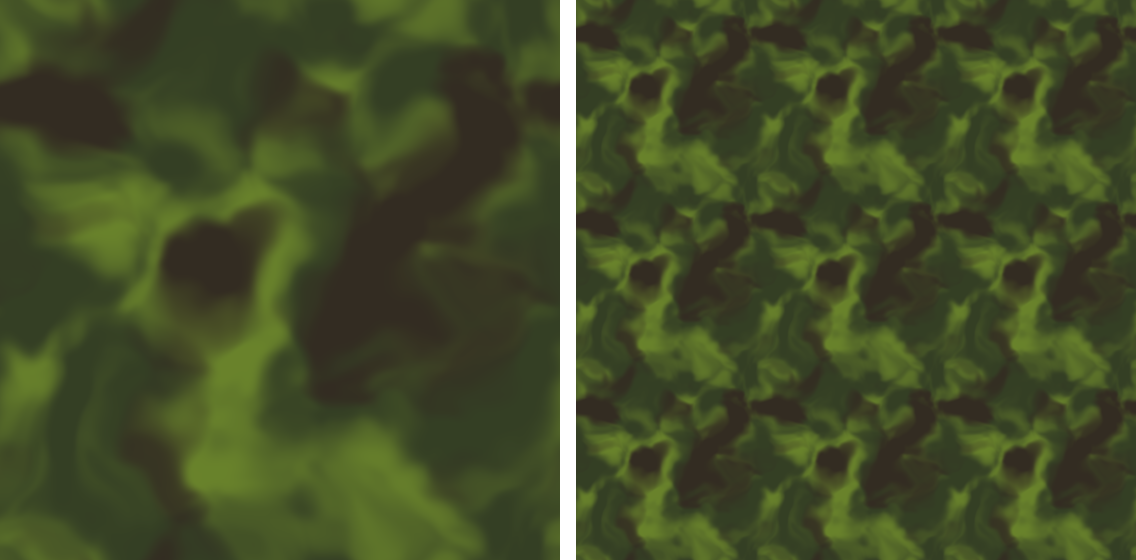
Left, the tile; right, the same tile 3 across and 3 down.
Write a WebGL 1 fragment shader that draws this texture.

```glsl
precision highp float;
// Soft mossy camouflage: blurred light green patches and brown earth stains
// over dark green. Two fractal value noises share a domain warp; every
// lattice wraps at a whole number of cells, so the canvas tiles.

#define MOSS_CELLS 7.0
#define EARTH_CELLS 6.0
#define WARP_CELLS 5.0
#define WARP_AMOUNT 0.11
#define DETAIL_GAIN 0.36
#define MOSS_RANGE vec2(0.30, 0.83)
#define EARTH_RANGE vec2(0.49, 0.76)
#define DARK_GREEN vec3(0.205, 0.247, 0.142)
#define LIGHT_GREEN vec3(0.410, 0.510, 0.170)
#define EARTH_BROWN vec3(0.200, 0.172, 0.132)

uniform vec2 u_resolution;

// Sineless hash of a lattice cell and a layer seed, 0 to 1
float hash(vec2 cell, float seed) {
  vec3 p = fract(vec3(cell, seed) * vec3(0.1031, 0.1030, 0.0973));
  p += dot(p, p.yzx + 33.33);
  return fract((p.x + p.y) * p.z);
}

// Value noise that wraps after the given number of cells
float wrapNoise(vec2 uv, float cells, float seed) {
  vec2 p = uv * cells;
  vec2 cell = floor(p);
  vec2 f = p - cell;
  vec2 blend = f * f * f * (f * (f * 6.0 - 15.0) + 10.0);
  vec2 lo = mod(cell, cells);
  vec2 hi = mod(cell + 1.0, cells);
  float bottom = mix(hash(lo, seed), hash(vec2(hi.x, lo.y), seed), blend.x);
  float top = mix(hash(vec2(lo.x, hi.y), seed), hash(hi, seed), blend.x);
  return mix(bottom, top, blend.y);
}

// Three octaves with quickly fading detail, normalised to 0..1
float softFractal(vec2 uv, float cells, float seed) {
  float sum = 0.0;
  float total = 0.0;
  float weight = 1.0;
  for (int octave = 0; octave < 3; octave++) {
    sum += weight * wrapNoise(uv, cells, seed);
    total += weight;
    weight *= DETAIL_GAIN;
    cells *= 2.0;
    seed += 17.0;
  }
  return sum / total;
}

void main() {
  vec2 uv = gl_FragCoord.xy / u_resolution;

  // Bend the domain so that patches curl and stretch
  vec2 bend = vec2(softFractal(uv, WARP_CELLS, 3.0),
                   softFractal(uv, WARP_CELLS, 8.0)) - 0.5;
  vec2 warped = uv + WARP_AMOUNT * bend * 2.0;

  // Layer the light moss, then the earth
  float moss = softFractal(warped, MOSS_CELLS, 21.0);
  float earth = softFractal(warped, EARTH_CELLS, 64.0);
  vec3 color = mix(DARK_GREEN, LIGHT_GREEN,
                   smoothstep(MOSS_RANGE.x, MOSS_RANGE.y, moss));
  color = mix(color, EARTH_BROWN,
              smoothstep(EARTH_RANGE.x, EARTH_RANGE.y, earth));

  gl_FragColor = vec4(color, 1.0);
}
```
